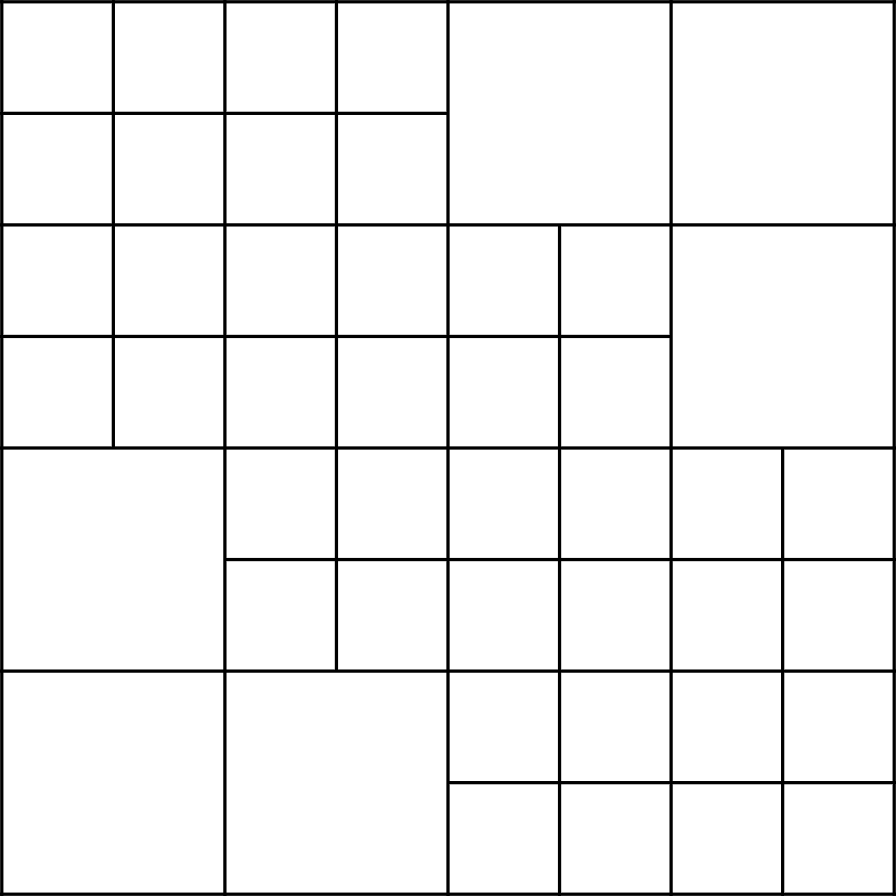
Write a WebGL 1 fragment shader that draws this pattern.

```glsl
precision highp float;

// Draws a square grid of 4 by 4 cells in thin black lines on white.
// Cells on or next to the falling diagonal are split into four smaller squares.
// Each line is shaded by how much of the pixel its width covers.

uniform vec2 u_resolution;

const float CELLS = 4.0;
const float MARGIN = 0.002;
const float LINE_WIDTH = 0.00364;
const vec3 PAPER = vec3(1.0);
const vec3 INK = vec3(0.0);

// Share of a pixel covered by a line whose centre lies at distance dist
float lineCoverage(float dist, float width, float pixel) {
  float low = max(dist - 0.5 * pixel, -0.5 * width);
  float high = min(dist + 0.5 * pixel, 0.5 * width);
  return clamp((high - low) / pixel, 0.0, 1.0);
}

// Distance to the nearest whole number on each axis
vec2 nearestLine(vec2 p) {
  return abs(fract(p + 0.5) - 0.5);
}

// 1 for cells within one step of the diagonal from top left to bottom right
float isSplit(vec2 cell, float count) {
  float offset = abs(cell.x + cell.y - (count - 1.0));
  return 1.0 - step(1.5, offset);
}

// Combined coverage of the vertical and horizontal lines
float gridInk(vec2 dist, float width, vec2 pixel) {
  float vertical = lineCoverage(dist.x, width, pixel.x);
  float horizontal = lineCoverage(dist.y, width, pixel.y);
  return 1.0 - (1.0 - vertical) * (1.0 - horizontal);
}

void main() {
  vec2 uv = gl_FragCoord.xy / u_resolution;
  vec2 pixel = 1.0 / u_resolution;

  // Grid space: one unit per large cell
  float cellSize = (1.0 - 2.0 * MARGIN) / CELLS;
  vec2 grid = (uv - MARGIN) / cellSize;
  vec2 cell = clamp(floor(grid), 0.0, CELLS - 1.0);

  // Large cells, then the cross inside each split cell
  float coarse = gridInk(nearestLine(grid) * cellSize, LINE_WIDTH, pixel);
  vec2 toMiddle = abs(grid - cell - 0.5) * cellSize;
  float cross = gridInk(toMiddle, LINE_WIDTH, pixel) * isSplit(cell, CELLS);

  gl_FragColor = vec4(mix(PAPER, INK, max(coarse, cross)), 1.0);
}
```
